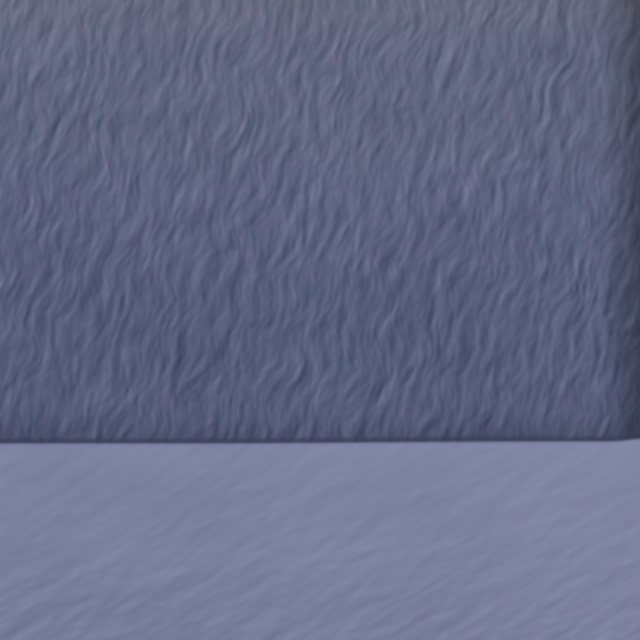
This texture is drawn by a three.js fragment shader. Its source:

```glsl
// Draws a blue-grey wall of rough vertical grain above a smooth pale ledge.
varying vec2 vUv;

vec2 hashGradient(vec2 cell) {
  vec2 k = vec2(dot(cell, vec2(127.1, 311.7)), dot(cell, vec2(269.5, 183.3)));
  return fract(sin(k) * 43758.5453) * 2.0 - 1.0;
}

float gradientNoise(vec2 p) {
  vec2 i = floor(p);
  vec2 f = p - i;
  vec2 w = f * f * f * (f * (f * 6.0 - 15.0) + 10.0);
  vec2 e = vec2(1.0, 0.0);
  float a = dot(hashGradient(i), f);
  float b = dot(hashGradient(i + e.xy), f - e.xy);
  float c = dot(hashGradient(i + e.yx), f - e.yx);
  float d = dot(hashGradient(i + e.xx), f - e.xx);
  return mix(mix(a, b, w.x), mix(c, d, w.x), w.y);
}

float fbm(vec2 p) {
  float sum = 0.0;
  float amplitude = 0.6;
  for (int i = 0; i < 3; i++) {
    sum += amplitude * gradientNoise(p);
    p = p * 1.9 + vec2(17.3, 9.1);
    amplitude *= 0.5;
  }
  return sum;
}

// Wavering upright fibres that lean a little to the right
float wallHeight(vec2 p) {
  vec2 bend = vec2(gradientNoise(p * 13.0), gradientNoise(p * 11.0 + 40.0));
  vec2 q = p + bend * vec2(0.022, 0.015);
  q.x -= 0.22 * q.y;
  return fbm(q * vec2(52.0, 19.0));
}

// Shallow creases that climb to the right
float ledgeHeight(vec2 p) {
  vec2 q = p + 0.012 * gradientNoise(p * 14.0);
  vec2 along = normalize(vec2(0.85, 0.5));
  vec2 across = vec2(-along.y, along.x);
  return fbm(vec2(dot(q, along) * 14.0, dot(q, across) * 42.0));
}

vec3 wallColor(vec2 p, float seam) {
  vec2 lightStep = vec2(0.0055, -0.003);
  float height = wallHeight(p);
  float relief = height - wallHeight(p + lightStep);
  float tint = gradientNoise(p * vec2(75.0, 36.0) + 80.0);

  vec3 color = mix(vec3(0.335, 0.363, 0.482), vec3(0.385, 0.408, 0.505),
                   smoothstep(0.4, 1.0, p.y));
  color = mix(color, vec3(0.410, 0.420, 0.490), 0.6 * smoothstep(0.9, 1.02, p.y));
  color += vec3(0.15, 0.145, 0.145) * clamp(relief, -0.7, 0.7);
  color += 0.07 * height;
  color += vec3(0.030, -0.005, 0.010) * tint;
  color += 0.025 * gradientNoise(p * 5.0);

  // Shade gathers at the seam and along the right side
  float foot = 1.0 - smoothstep(0.0, 0.06, p.y - seam);
  float side = smoothstep(0.93, 1.01, p.x);
  color *= 1.0 - 0.13 * foot;
  return color * (1.0 - 0.30 * side);
}

vec3 ledgeColor(vec2 p, float seam) {
  float relief = ledgeHeight(p) - ledgeHeight(p + vec2(0.004, -0.006));
  float depth = clamp((seam - p.y) / seam, 0.0, 1.0);
  vec3 color = mix(vec3(0.492, 0.515, 0.635), vec3(0.466, 0.488, 0.605), depth);
  color += vec3(0.014, 0.012, 0.008) * smoothstep(0.3, 1.0, p.x);
  color += mix(0.035, 0.10, depth) * clamp(relief, -0.6, 0.6);
  color += 0.022 * gradientNoise(p * vec2(5.0, 11.0));
  color += vec3(0.010, -0.004, 0.006) * gradientNoise(p * 35.0 + 20.0);
  return color;
}

void main() {
  // The seam is nearly level and curls up at the far right
  float curl = smoothstep(0.94, 1.0, vUv.x);
  float seam = 0.308 + 0.003 * smoothstep(0.3, 0.9, vUv.x) + 0.004 * curl * curl;
  float offset = vUv.y - seam;

  vec3 color = mix(ledgeColor(vUv, seam), wallColor(vUv, seam),
                   smoothstep(-0.003, 0.003, offset));
  float crease = exp(-pow((offset - 0.003) / 0.0045, 2.0));
  color = mix(color, vec3(0.225, 0.235, 0.335), 0.65 * crease);
  gl_FragColor = vec4(color, 1.0);
}
```
